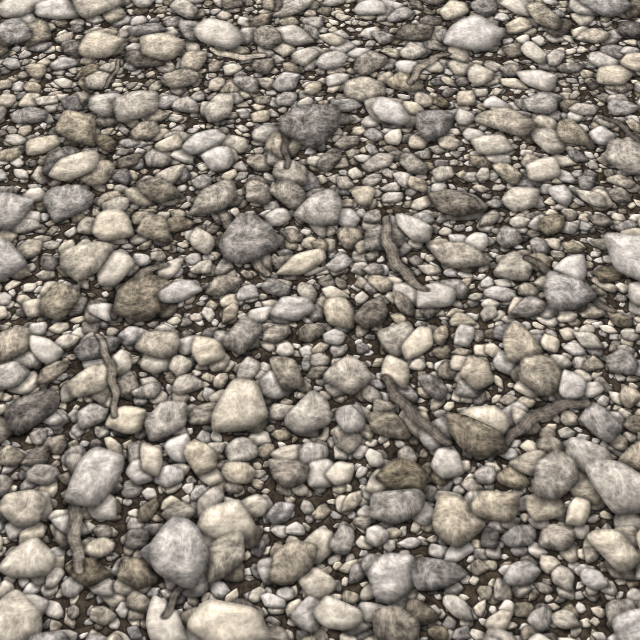
This texture is drawn by a WebGL 1 fragment shader. Its source:

```glsl
precision highp float;
// Loose gravel seen at a slant: piled rounded stones, fine grit and dry twigs.
uniform vec2 u_resolution;

#define PERSPECTIVE 0.36
#define SOFTNESS 0.0023
#define SHADOW 0.55
#define TILT 1.25
#define GRAIN 0.27
#define LIGHT_DIR vec3(-0.24, 0.58, 0.78)
#define SOIL vec3(0.27, 0.235, 0.20)
#define STONE_DARK vec3(0.47, 0.44, 0.41)
#define STONE_PALE vec3(0.945, 0.90, 0.845)
#define TWIG_DARK vec3(0.40, 0.37, 0.34)
#define TWIG_PALE vec3(0.76, 0.71, 0.64)

vec4 hash4(vec2 p) {
  vec4 h = fract(p.xyxy * vec4(0.1031, 0.1030, 0.0973, 0.1099));
  h += dot(h, h.wzxy + 33.33);
  return fract((h.xxyz + h.yzzw) * h.zywx);
}

mat2 spin(float angle) {
  float c = cos(angle), s = sin(angle);
  return mat2(c, s, -s, c);
}

// Layered, warped sines: cloudy mineral stains.
float mottle(vec2 p) {
  float sum = 0.0, amp = 0.5;
  p *= 60.0;
  for (int k = 0; k < 5; k++) {
    p = mat2(0.8, 0.6, -0.6, 0.8) * p * 1.7 + 3.1;
    p += 0.8 * sin(p.yx * 0.7);
    sum += amp * sin(p.x) * sin(p.y);
    amp *= 0.72;
  }
  return sum;
}

// Cellular noise: distance to the nearest pit.
float pits(vec2 p) {
  float nearest = 1.0;
  for (int j = -1; j <= 1; j++)
    for (int i = -1; i <= 1; i++) {
      vec2 id = floor(p) + vec2(float(i), float(j));
      nearest = min(nearest, length(id + hash4(id).xy - p));
    }
  return nearest;
}

// Rounded random polygon: xy is the outward direction, z is 1 on the outline.
vec3 facets(vec2 q, vec2 seed) {
  vec2 slope = vec2(1e-6);
  float sum = 1e-9;
  for (int k = 0; k < 6; k++) {
    float fk = float(k);
    vec2 rnd = fract(seed * (fk + 1.3) * 7.13);
    float angle = (fk + 0.7 * rnd.x) * 1.0472;
    vec2 dir = vec2(cos(angle), sin(angle));
    float w = max(dot(q, dir), 0.0) / mix(0.72, 1.0, rnd.y);
    float w7 = w * w * w * w * w * w * w;
    sum += w7 * w;
    slope += dir * w7;
  }
  return vec3(normalize(slope), pow(sum, 0.125));
}

// Paints one layer of stones, far rows first so near ones overlap them.
vec3 paintStones(vec3 col, vec2 p, float size, float amount, float seed, float grain, float zoom) {
  vec2 g = p / size;
  for (int j = 0; j < 3; j++)
    for (int i = 0; i < 3; i++) {
      vec2 id = floor(g) + vec2(float(i - 1), float(1 - j));
      vec4 place = hash4(id + seed), form = hash4(id + seed + 57.0);
      if (place.w > amount) continue;
      float radius = mix(0.38, 0.62, form.x);
      mat2 turn = spin((place.z - 0.5) * 2.4);
      vec2 q = turn * (g - id - mix(vec2(0.2), vec2(0.8), place.xy)) / radius;
      q.y *= mix(1.0, 1.7, form.y);
      if (dot(q, q) > 3.2) continue;

      vec3 f = facets(q, form.zw);
      vec2 dir = f.xy * turn;
      float d = f.z;
      col *= 1.0 - SHADOW * (0.75 - 0.35 * dir.y) * (1.0 - smoothstep(0.95, 1.36, d));

      // Domed shading with a dark rim where stones touch.
      vec3 normal = normalize(vec3(dir * TILT * smoothstep(0.25, 1.05, d), 1.0));
      float shade = 0.44 + 0.66 * max(dot(normal, LIGHT_DIR), 0.0);
      shade *= 1.0 - 0.32 * smoothstep(0.8, 1.05, d);
      vec4 tint = hash4(id + seed + 131.0);
      vec3 stone = mix(STONE_DARK, STONE_PALE, pow(tint.x, 0.6));
      stone += (tint.y - 0.35) * vec3(0.035, 0.01, -0.05);
      stone *= shade * (1.0 + GRAIN * grain * mix(1.5, 0.5, tint.x));
      float edge = SOFTNESS * zoom / (radius * size);
      col = mix(col, stone, 1.0 - smoothstep(1.0 - edge, 1.0 + edge, d));
    }
  return col;
}

// Scattered bent twigs with faint lengthwise fibres.
vec3 paintTwigs(vec3 col, vec2 p, float size, float amount, float grain, float zoom) {
  vec2 g = p / size;
  for (int j = 0; j < 3; j++)
    for (int i = 0; i < 3; i++) {
      vec2 id = floor(g) + vec2(float(i - 1), float(1 - j));
      vec4 place = hash4(id + 211.0), form = hash4(id + 307.0);
      if (place.w > amount) continue;
      vec2 q = spin(place.z * 6.2832) * (g - id - mix(vec2(0.2), vec2(0.8), place.xy));
      q.y += (form.x - 0.5) * 3.0 * q.x * q.x + 0.008 * sin(q.x * 31.0);
      float halfLength = mix(0.14, 0.36, form.y);
      float taper = 1.0 - 0.8 * q.x * q.x / (halfLength * halfLength + 0.1);
      float width = max(mix(0.016, 0.05, form.z) * taper, 0.006);
      float d = length(vec2(max(abs(q.x) - halfLength, 0.0), q.y)) / width;
      col *= 1.0 - 0.5 * (1.0 - smoothstep(0.9, 2.0, d));
      float fibre = 0.05 * sin(q.y * 300.0 + 3.0 * sin(q.x * 19.0));
      vec3 wood = mix(TWIG_DARK, TWIG_PALE, form.w * form.w);
      wood *= 1.1 - 0.35 * d * d + fibre + 0.3 * grain;
      float edge = SOFTNESS * zoom / (size * width);
      col = mix(col, wood, 1.0 - smoothstep(1.0 - edge, 1.0 + edge, d));
    }
  return col;
}

void main() {
  vec2 uv = gl_FragCoord.xy / u_resolution.y;
  float zoom = 1.0 / (1.0 - PERSPECTIVE * uv.y);
  vec2 ground = vec2(uv.x - 0.5, uv.y) * zoom + 3.0;
  float grain = mottle(ground) + 0.9 * (pits(ground / 0.009) - 0.45);

  // Fine grit at the bottom of the pile, large stones on top.
  vec3 col = SOIL * (1.0 + 0.4 * grain);
  col = paintStones(col, ground, 0.023, 1.0, 11.0, grain, zoom);
  col = paintStones(col, ground, 0.036, 1.0, 23.0, grain, zoom);
  col = paintStones(col, ground, 0.058, 0.90, 37.0, grain, zoom);
  col = paintStones(col, ground, 0.088, 0.62, 41.0, grain, zoom);
  col = paintTwigs(col, ground, 0.30, 0.65, grain, zoom);
  col = paintStones(col, ground, 0.128, 0.30, 73.0, grain, zoom);
  gl_FragColor = vec4(clamp(col, 0.0, 1.0), 1.0);
}
```
